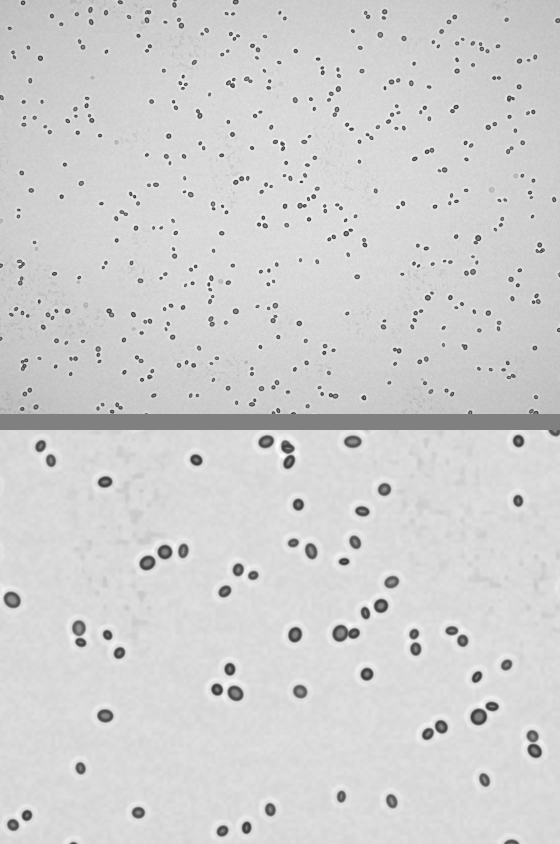
Top, the full canvas; bottom, a detail of the centre.
Reproduce this texture procedurally as a Shadertoy shader.

```glsl
// Small dark yeast-like cells scattered over a softly vignetted grey microscope field.

const float GRID = 25.0;          // scatter tiles per canvas height
const float BUD_SHARE = 0.36;     // cells with a close companion
const float GHOST_SHARE = 0.03;   // pale cells out of focus
const float RIM_GREY = 0.24;
const float CORE_GREY = 0.50;

// Sine-free hashes
float hash12(vec2 p) {
    vec3 q = fract(vec3(p.xyx) * 0.1031);
    q += dot(q, q.yzx + 33.33);
    return fract((q.x + q.y) * q.z);
}

vec2 hash22(vec2 p) {
    return vec2(hash12(p + 17.3), hash12(p + 91.7));
}

float valueNoise(vec2 p) {
    vec2 i = floor(p), f = fract(p);
    f = f * f * (3.0 - 2.0 * f);
    float low = mix(hash12(i), hash12(i + vec2(1, 0)), f.x);
    float high = mix(hash12(i + vec2(0, 1)), hash12(i + vec2(1, 1)), f.x);
    return mix(low, high, f.y);
}

vec2 rotate(vec2 p, float angle) {
    float c = cos(angle), s = sin(angle);
    return vec2(c * p.x + s * p.y, c * p.y - s * p.x);
}

// Approximate signed distance to an ellipse
float ellipseDistance(vec2 p, vec2 radii) {
    float k = length(p / radii);
    float slope = length(p / (radii * radii));
    return slope > 0.001 ? k * (k - 1.0) / slope : -radii.y;
}

// Draws one cell: bright halo, dark rim, lighter core
float drawCell(float grey, vec2 p, vec2 id, float size, float pixel) {
    vec2 shape = hash22(id + 211.0);
    float major = size * mix(0.0047, 0.0072, shape.x * shape.x);
    vec2 radii = major * vec2(1.0, mix(0.66, 0.98, shape.y));
    float angle = 6.2832 * hash12(id + 307.0);
    float d = ellipseDistance(rotate(p, angle), radii);

    float soft = max(0.0011, 0.6 * pixel);
    float body = 1.0 - smoothstep(-soft, soft, d);
    float core = smoothstep(-0.0015, -0.0045, d);
    float ghost = step(hash12(id + 401.0), GHOST_SHARE);
    float strength = mix(mix(0.80, 1.0, hash12(id + 503.0)), 0.22, ghost);

    float ring = (d - 0.0036) / 0.0019;
    float side = 0.75 + 0.25 * dot(normalize(p + 0.00001), vec2(-0.7, 0.7));
    grey += 0.065 * strength * side * exp(-ring * ring);
    return mix(grey, mix(RIM_GREY, CORE_GREY, core), body * strength);
}

// Loose clusters of single and paired cells
float drawCells(float grey, vec2 pos, float pixel) {
    vec2 tile = floor(pos * GRID);
    for (int y = -1; y <= 1; y++) {
        for (int x = -1; x <= 1; x++) {
            vec2 id = tile + vec2(x, y);
            float density = 0.16 + 0.58 * valueNoise(id * 0.28 + 7.0);
            if (hash12(id + 5.0) > density) continue;

            vec2 offset = pos - (id + hash22(id)) / GRID;
            grey = drawCell(grey, offset, id, 1.0, pixel);

            if (hash12(id + 61.0) < BUD_SHARE) {
                float gap = mix(0.0105, 0.019, hash12(id + 73.0));
                float turn = 6.2832 * hash12(id + 83.0);
                vec2 budOffset = offset - gap * vec2(cos(turn), sin(turn));
                grey = drawCell(grey, budOffset, id + 600.0, 0.88, pixel);
            }
        }
    }
    return grey;
}

// Uneven lamp light with faint streaks and specks of debris
float fieldLight(vec2 uv, vec2 pos) {
    vec2 fromCentre = uv - vec2(0.51, 0.52);
    float light = 0.857 - 0.22 * dot(fromCentre, fromCentre);
    light += 0.010 * (valueNoise(pos * 5.0) - 0.5);
    light += 0.008 * (valueNoise(pos * vec2(18.0, 130.0)) - 0.5);
    float patches = smoothstep(0.62, 0.9, valueNoise(pos * 9.0 + 40.0));
    float specks = smoothstep(0.6, 0.95, valueNoise(pos * 170.0));
    return light - 0.06 * patches * specks;
}

float filmGrain(vec2 pos) {
    return valueNoise(pos * 310.0) + 0.5 * valueNoise(pos * 170.0 + 9.0) - 0.75;
}

void mainImage(out vec4 fragColor, in vec2 fragCoord) {
    vec2 uv = fragCoord / iResolution.xy;
    vec2 pos = fragCoord / iResolution.y;
    float pixel = 1.0 / iResolution.y;

    float grey = drawCells(fieldLight(uv, pos), pos, pixel);
    grey += 0.030 * filmGrain(pos);
    fragColor = vec4(vec3(clamp(grey, 0.0, 1.0)), 1.0);
}
```
